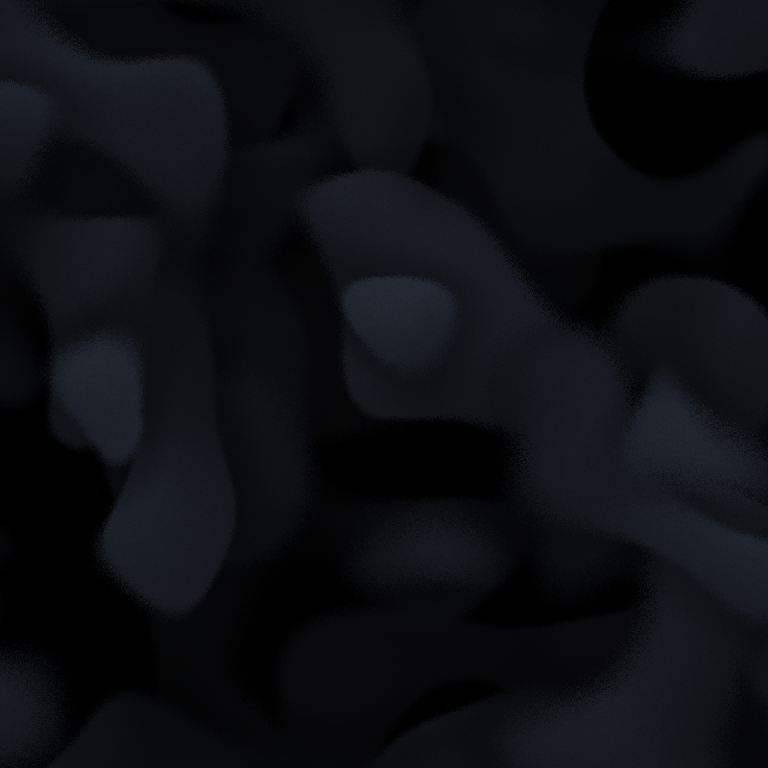
Give the GLSL for this background, as a Shadertoy shader.

```glsl
// Dim, softly lit rounded blobs floating at several depths in darkness.

const int LAYERS = 7;
const float GRAIN_CELLS = 640.0;
const vec3 VOID_COLOR = vec3(0.004, 0.004, 0.007);
const vec3 FAR_COLOR = vec3(0.040, 0.041, 0.051);
const vec3 NEAR_COLOR = vec3(0.125, 0.143, 0.180);

vec2 hash2(vec2 p) {
    vec3 q = fract(p.xyx * vec3(0.1031, 0.1030, 0.0973));
    q += dot(q, q.yzx + 33.33);
    return fract((q.xx + q.yz) * q.zy);
}

vec2 cellGradient(vec2 cell) {
    float angle = 6.28318 * hash2(cell).x;
    return vec2(cos(angle), sin(angle));
}

// Gradient noise, roughly -0.7 to 0.7
float gradientNoise(vec2 p) {
    vec2 i = floor(p), f = p - i;
    vec2 w = f * f * f * (f * (f * 6.0 - 15.0) + 10.0);
    vec2 e = vec2(0.0, 1.0);
    float a = dot(cellGradient(i), f);
    float b = dot(cellGradient(i + e.yx), f - e.yx);
    float c = dot(cellGradient(i + e.xy), f - e.xy);
    float d = dot(cellGradient(i + e.yy), f - e.yy);
    return mix(mix(a, b, w.x), mix(c, d, w.x), w.y);
}

vec2 rotate(vec2 p, float angle) {
    float c = cos(angle), s = sin(angle);
    return vec2(c * p.x - s * p.y, s * p.x + c * p.y);
}

// Each layer sees its own turned and shifted piece of the noise field
float blobField(vec2 uv, float layer, float scale) {
    vec2 shift = vec2(17.3, 41.7) * (layer + 1.0);
    return gradientNoise(rotate(uv * scale, layer * 2.4 + 0.6) + shift);
}

// Paints one layer of blobs over the colour behind it
vec3 paintLayer(vec3 behind, vec2 uv, vec2 grain, float layer, float depth) {
    float scale = mix(3.1, 3.8, depth);
    float threshold = mix(0.07, 0.27, depth);

    // Focus drifts along the shapes; blurred edges scatter into grain
    float focus = gradientNoise(uv * 2.6 + layer * 9.1 + 60.0);
    float blur = mix(0.018, 0.11, smoothstep(-0.25, 0.4, focus));
    vec2 p = uv + (grain - 0.5) * blur * 0.22;

    float field = blobField(p, layer, scale);
    float cover = smoothstep(threshold - blur, threshold + blur, field);

    // Light from above, with broad patches sinking into shadow
    float slope = field - blobField(p + vec2(0.0, 0.04), layer, scale);
    float light = clamp(0.92 + 1.1 * slope, 0.65, 1.12);
    float patches = gradientNoise(uv * 1.9 + layer * 5.3 + 120.0);
    light *= mix(0.5, 1.0, smoothstep(-0.4, 0.15, patches));

    // Faint occlusion around the silhouette
    float halo = smoothstep(threshold - 0.25, threshold, field);
    vec3 shaded = behind * (1.0 - 0.25 * halo);
    vec3 blob = mix(FAR_COLOR, NEAR_COLOR, pow(depth, 1.2)) * light;
    return mix(shaded, blob, cover);
}

void mainImage(out vec4 fragColor, in vec2 fragCoord) {
    vec2 uv = fragCoord / iResolution.y;
    vec2 grainCell = floor(uv * GRAIN_CELLS);
    vec3 color = VOID_COLOR;

    // Far layers first, near layers last
    for (int i = 0; i < LAYERS; i++) {
        float layer = float(i);
        float depth = layer / float(LAYERS - 1);
        vec2 grain = hash2(grainCell + 37.0 * layer);
        color = paintLayer(color, uv, grain, layer, depth);
    }

    // Fine film grain
    color *= 1.0 + 0.10 * (hash2(grainCell + 311.0).y - 0.5);
    fragColor = vec4(color, 1.0);
}
```
